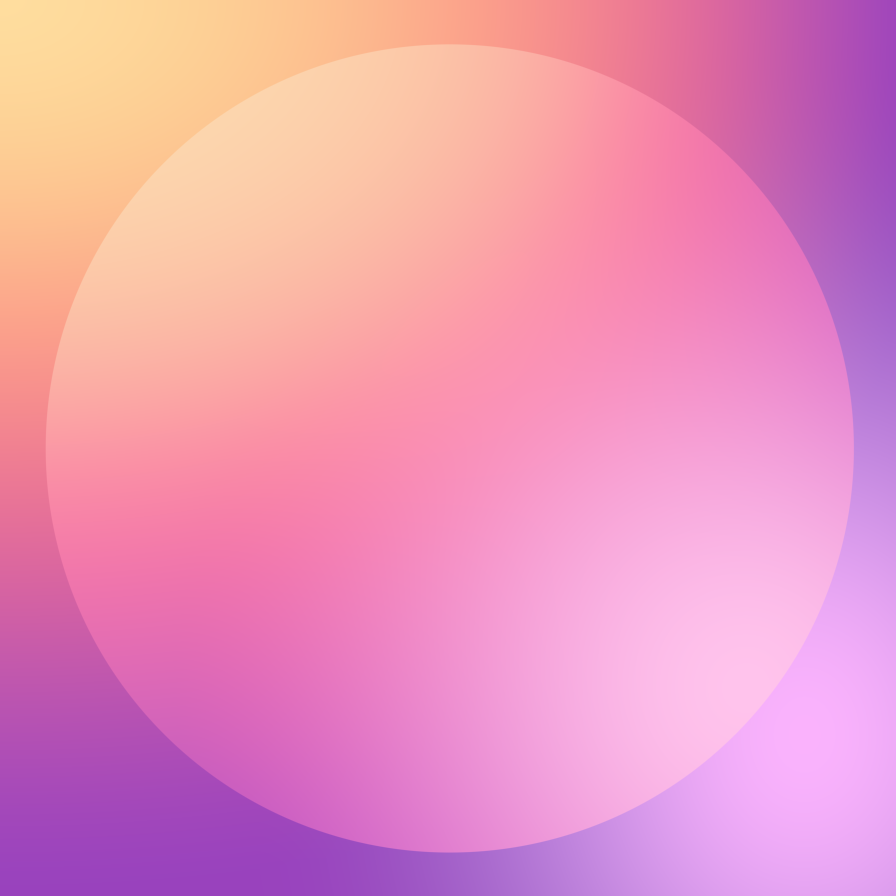
A Shadertoy shader for this background:

```glsl
// A translucent-looking disc over a soft sunset gradient. Both layers share one
// elliptical ramp spreading from the top left, smoothed by a quadratic spline,
// and each layer adds its own broad glow at the lower right.

const int STOPS = 6;
const float STOP_SPACING = 0.375;
const vec2 RAMP_RADII = vec2(0.807, 0.527);
const float RAMP_BEND = 0.22;           // tightens the ramp towards the right

const vec2 DISC_CENTER = vec2(0.502, 0.4995);
const float DISC_RADIUS = 0.451;

const vec3 BACK_RAMP[STOPS] = vec3[STOPS](
    vec3(1.00, 0.88, 0.63), vec3(0.99, 0.80, 0.57), vec3(0.99, 0.60, 0.535),
    vec3(0.90, 0.42, 0.60), vec3(0.72, 0.325, 0.70), vec3(0.58, 0.25, 0.75));
const vec3 DISC_RAMP[STOPS] = vec3[STOPS](
    vec3(0.99, 0.86, 0.70), vec3(0.99, 0.855, 0.685), vec3(0.985, 0.735, 0.64),
    vec3(0.98, 0.48, 0.65), vec3(0.85, 0.40, 0.725), vec3(0.70, 0.33, 0.77));

const vec3 BACK_GLOW = vec3(0.98, 0.70, 0.99);
const vec2 BACK_GLOW_CENTER = vec2(0.898, 0.18);
const vec2 BACK_GLOW_RADII = vec2(0.625, 0.768);
const vec3 BACK_GLOW_CURVE = vec3(1.7, 1.0, 1.3);   // falloff per channel

const vec3 DISC_GLOW = vec3(1.00, 0.765, 0.925);
const vec2 DISC_GLOW_CENTER = vec2(0.833, 0.232);
const vec2 DISC_GLOW_RADII = vec2(0.638, 0.651);
const vec3 DISC_GLOW_CURVE = vec3(0.55, 1.0, 1.2);

// Quadratic B-spline kernel.
float splineWeight(float d) {
    d = abs(d);
    float tail = max(1.5 - d, 0.0);
    return d < 0.5 ? 0.75 - d * d : 0.5 * tail * tail;
}

// Smooth colour along evenly spaced stops.
vec3 rampColor(vec3 stops[STOPS], float t) {
    float s = clamp(t / STOP_SPACING, 0.0, float(STOPS - 1));
    vec4 sum = vec4(0.0);
    for (int i = 0; i < STOPS; i++)
        sum += vec4(stops[i], 1.0) * splineWeight(s - float(i));
    return sum.rgb / sum.a;
}

// Bent elliptical distance from the top left corner.
float rampDistance(vec2 p) {
    vec2 q = vec2(p.x, 1.0 - p.y) / RAMP_RADII;
    float x2 = q.x * q.x;
    q.x += RAMP_BEND * x2 * x2;
    return length(q);
}

vec3 addGlow(vec3 base, vec3 glow, vec2 offset, vec2 radii, vec3 curve) {
    float amount = 1.0 - smoothstep(0.0, 1.0, length(offset / radii));
    return mix(base, glow, pow(vec3(amount), curve));
}

void mainImage(out vec4 fragColor, in vec2 fragCoord) {
    float size = min(iResolution.x, iResolution.y);
    vec2 p = (fragCoord - 0.5 * iResolution.xy) / size + 0.5;
    float t = rampDistance(p);

    // Background and disc layers.
    vec3 back = addGlow(rampColor(BACK_RAMP, t), BACK_GLOW,
                        p - BACK_GLOW_CENTER, BACK_GLOW_RADII, BACK_GLOW_CURVE);
    vec3 disc = addGlow(rampColor(DISC_RAMP, t), DISC_GLOW,
                        p - DISC_GLOW_CENTER, DISC_GLOW_RADII, DISC_GLOW_CURVE);

    // Antialiased disc edge.
    float edge = length(p - DISC_CENTER) - DISC_RADIUS;
    float coverage = 1.0 - smoothstep(-0.75, 0.75, edge * size);
    fragColor = vec4(mix(back, disc, coverage), 1.0);
}
```
